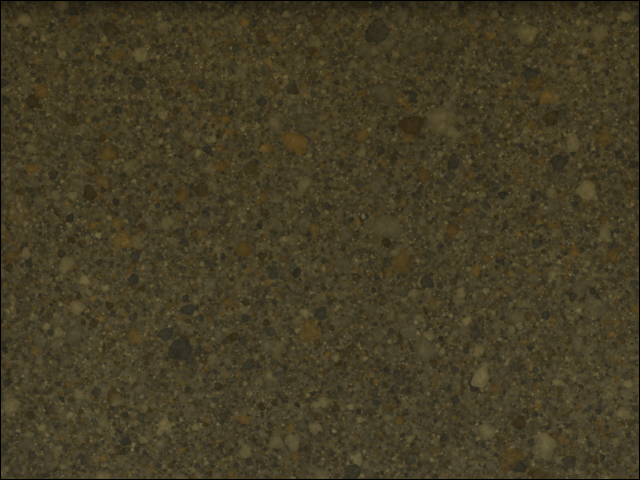
A WebGL 1 fragment shader for this texture:

```glsl
precision highp float;
// Dim, weathered gravel: a soft sandy ground under five layers of pebbles,
// from fine grit to scattered stones. Each layer is a jittered, rotated grid
// of irregular ellipses with random mineral colours, painted over the last.

uniform vec2 u_resolution;

#define FINE_SCALE 145.0    // grit cells per canvas height
#define SCALE_STEP 0.6      // cell count ratio from layer to layer
#define SOFTNESS 0.0023     // edge blur in canvas heights
#define OPACITY 0.88        // how strongly grains cover the ground
#define TONE_SPREAD 0.28    // brightness variation between grains
#define RIM_SHADE 0.16      // darkening toward a grain's edge
#define GRAIN_NOISE 0.12    // fine mottling over everything
#define FRAME_WIDTH 0.0026  // thin dark edge of the canvas

const vec3 SAND  = vec3(0.280, 0.250, 0.155);
const vec3 GRAY  = vec3(0.295, 0.267, 0.175);
const vec3 TAN   = vec3(0.375, 0.338, 0.210);
const vec3 OCHRE = vec3(0.325, 0.255, 0.112);
const vec3 SLATE = vec3(0.180, 0.176, 0.132);
const vec3 BROWN = vec3(0.215, 0.172, 0.085);

vec3 hash3(vec2 p) {
  vec3 q = fract(p.xyx * vec3(0.1031, 0.1030, 0.0973));
  q += dot(q, q.yxz + 33.33);
  return fract((q.xxy + q.yzz) * q.zyx);
}

float valueNoise(vec2 p) {
  vec2 cell = floor(p), f = fract(p);
  f = f * f * (3.0 - 2.0 * f);
  float low = mix(hash3(cell).x, hash3(cell + vec2(1.0, 0.0)).x, f.x);
  float high = mix(hash3(cell + vec2(0.0, 1.0)).x, hash3(cell + 1.0).x, f.x);
  return mix(low, high, f.y);
}

mat2 rotation(float angle) {
  float c = cos(angle), s = sin(angle);
  return mat2(c, s, -s, c);
}

// Picks a mineral by its share of the grains
vec3 mineral(float pick) {
  vec3 color = mix(GRAY, TAN, step(0.36, pick));
  color = mix(color, OCHRE, step(0.56, pick));
  color = mix(color, SLATE, step(0.72, pick));
  return mix(color, BROWN, step(0.90, pick));
}

// Paints one layer of pebbles over the ground
vec3 pebbles(vec3 ground, vec2 p, float scale, float density, float seed) {
  vec2 grid = rotation(seed * 0.7) * p * scale + 200.0 + seed * 37.0;
  vec2 home = floor(grid);
  float blur = SOFTNESS * scale;
  for (int j = -1; j <= 1; j++) {
    for (int i = -1; i <= 1; i++) {
      vec2 cell = home + vec2(float(i), float(j));
      vec3 place = hash3(cell + seed * 11.3);
      vec3 look = hash3(cell + seed * 23.9 + 71.7);
      vec3 form = hash3(cell + seed * 5.1 + 139.3);

      // Irregular rotated ellipse, distance 1 at its outline
      float radius = mix(0.27, 0.56, form.x * form.x);
      float stretch = mix(1.0, 1.5, form.y);
      vec2 q = rotation(form.z * 6.2832) * (grid - cell - 0.15 - 0.7 * place.xy);
      q *= vec2(1.0, stretch) / radius;
      float angle = atan(q.y, q.x + 0.00001);
      float wobble = 0.10 * cos(3.0 * angle + look.y * 6.28)
                   + 0.05 * cos(5.0 * angle + look.z * 6.28);
      float d = length(q) * (1.0 + wobble);

      float cover = 1.0 - smoothstep(-blur, blur, (d - 1.0) * radius);
      cover *= step(place.z, density) * OPACITY * mix(0.65, 1.0, look.z);
      vec3 color = mineral(look.x) * (1.0 + TONE_SPREAD * (look.y - 0.5));
      color *= 1.0 + RIM_SHADE * (0.35 - smoothstep(0.3, 1.05, d));
      ground = mix(ground, color, cover);
    }
  }
  return ground;
}

void main() {
  vec2 uv = gl_FragCoord.xy / u_resolution;
  vec2 p = gl_FragCoord.xy / u_resolution.y;

  // Sandy ground, then pebbles from small to large
  vec3 color = SAND * (0.78 + 0.40 * valueNoise(p * 110.0));
  float scale = FINE_SCALE;
  float density = 0.85;
  for (int layer = 0; layer < 5; layer++) {
    color = pebbles(color, p, scale, density, float(layer) + 1.0);
    scale *= SCALE_STEP;
    density *= 0.62;
  }

  // Fine mottling and broad uneven tone
  float mottle = 0.6 * valueNoise(p * 170.0 + 13.0) + 0.4 * valueNoise(p * 75.0);
  color *= 1.0 + GRAIN_NOISE * 2.0 * (mottle - 0.5);
  color *= 0.95 + 0.10 * valueNoise(p * 5.0 + 31.0);

  // Dimmer, warmer light toward the top
  color *= mix(vec3(1.03, 1.04, 1.10), vec3(0.92, 0.90, 0.84), uv.y);
  color *= 1.0 - 0.30 * smoothstep(0.95, 1.0, uv.y);

  // Thin dark frame
  vec2 margin = min(p, vec2(u_resolution.x / u_resolution.y, 1.0) - p);
  float inside = smoothstep(0.4, 1.3, min(margin.x, margin.y) / FRAME_WIDTH);
  gl_FragColor = vec4(color * inside, 1.0);
}
```
